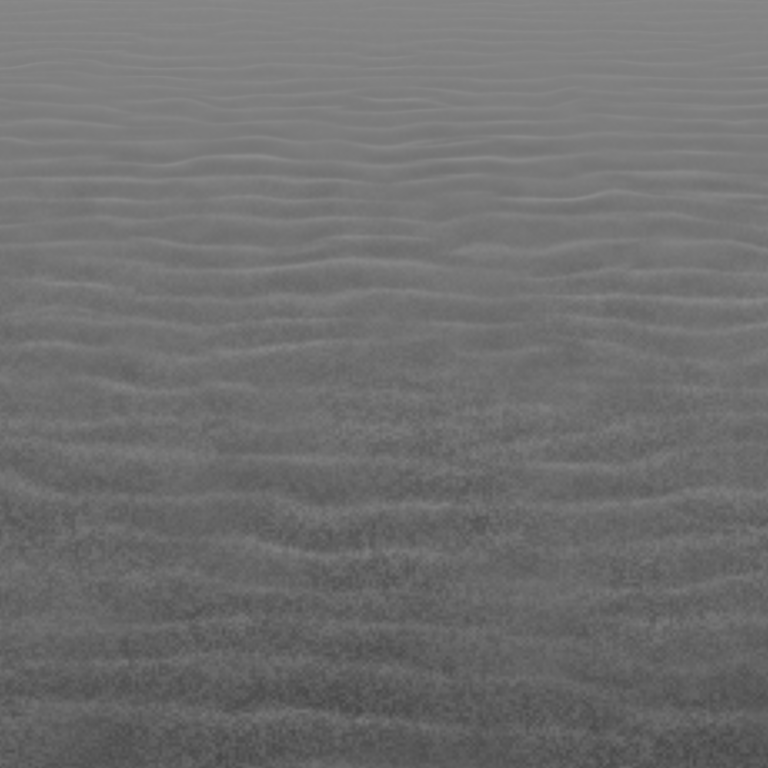
Give the GLSL for this texture, as a Shadertoy shader.

```glsl
// Grey wind-rippled sand receding into the distance, with fine grain up close.

float hash(vec2 p) {
    vec3 q = fract(vec3(p.xyx) * 0.1031);
    q += dot(q, q.yzx + 33.33);
    return fract((q.x + q.y) * q.z);
}

float noise(vec2 p) {
    vec2 cell = floor(p);
    vec2 f = fract(p);
    f = f * f * (3.0 - 2.0 * f);
    return mix(mix(hash(cell), hash(cell + vec2(1, 0)), f.x),
               mix(hash(cell + vec2(0, 1)), hash(cell + vec2(1, 1)), f.x), f.y);
}

// Bright crests between darker troughs, with a mean near zero
float ripple(vec2 ground, vec2 seed) {
    float bend = 0.9 * noise(ground * vec2(0.8, 0.35) + seed)
               + 0.45 * noise(ground * vec2(2.3, 0.8) + seed.yx);
    float angle = 6.2832 * (ground.y + bend);
    return exp(1.5 * (cos(angle + 0.5 * cos(angle)) - 1.0)) - 0.38;
}

void mainImage(out vec4 fragColor, in vec2 fragCoord) {
    vec2 uv = fragCoord / iResolution.xy;
    float near = 1.0 - uv.y;

    // Perspective: ripple spacing grows linearly towards the viewer
    vec2 ground = vec2((uv.x - 0.5) * 4.0 / (0.4 + 0.6 * near),
                       log(1.0 + 5.8 * near) / 0.064);

    // Two ripple fields blended so that crests fork and break off
    float fork = smoothstep(0.35, 0.65, noise(ground * vec2(1.2, 0.5) + 71.0));
    float relief = mix(ripple(ground, vec2(3.0, 17.0)),
                       ripple(ground, vec2(41.0, 29.0)), fork);
    float strength = mix(0.25, 1.15, noise(ground * vec2(1.6, 0.9) + 9.0));
    strength *= mix(0.25, 1.0, smoothstep(0.0, 0.25, near));

    // Sand grain, coarser and stronger in the foreground, in uneven patches
    float grain = 0.75 * (noise(uv * 230.0) - 0.5)
                + 0.5 * (noise(uv * vec2(105.0, 130.0) + 50.0) - 0.5);
    grain *= mix(0.008, 0.085, smoothstep(0.1, 0.8, near));
    grain *= 0.6 + 0.8 * noise(uv * vec2(11.0, 16.0) + 5.0);

    // Faint flat streaks between the main ripples
    float streaks = noise(ground * vec2(3.5, 2.2) + 33.0) - 0.5;
    streaks *= 0.03 * smoothstep(0.0, 0.3, near);

    float patches = 0.025 * (noise(uv * vec2(4.0, 9.0) + 13.0) - 0.5);
    float shade = mix(0.525, 0.36, pow(near, 0.9)) + patches * near;
    shade += 0.076 * strength * relief + streaks + grain;
    fragColor = vec4(vec3(shade), 1.0);
}
```
